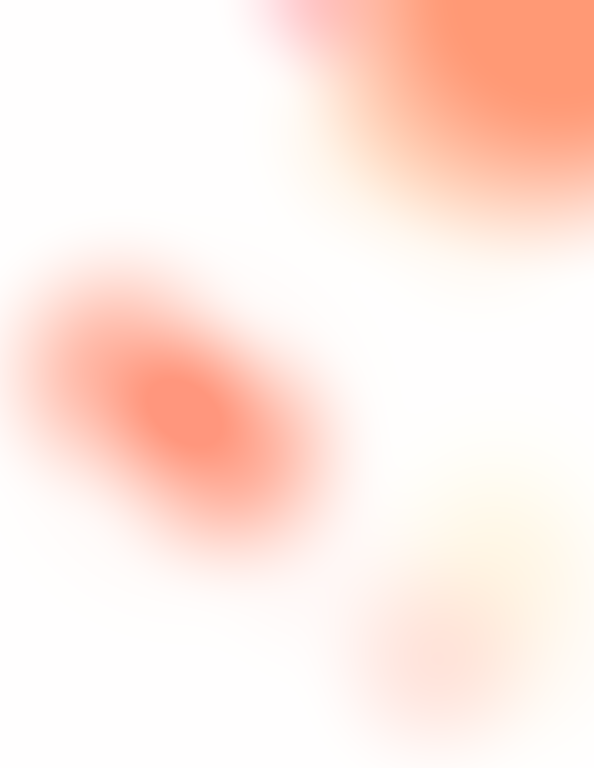
Give the GLSL for this background, as a WebGL 1 fragment shader.

```glsl
precision mediump float;
// Soft coral and peach glows on a near-white ground.
// Each glow is a compact round falloff; overlapping glows build the
// bean on the left, the warm corner at top right and the pale pool below.

uniform vec2 u_resolution;

const float ASPECT = 0.7734;   // width of the layout, in canvas heights

const vec3 PAPER  = vec3(1.0, 0.998, 0.996);
const vec3 CORAL  = vec3(1.0, 0.59, 0.49);
const vec3 ORANGE = vec3(1.0, 0.60, 0.46);
const vec3 PEACH  = vec3(1.0, 0.84, 0.67);
const vec3 PINK   = vec3(1.0, 0.62, 0.68);
const vec3 BLUSH  = vec3(1.0, 0.70, 0.66);
const vec3 APRICOT = vec3(1.0, 0.80, 0.55);
const vec3 CREAM  = vec3(1.0, 0.95, 0.75);

// Bell-shaped falloff: 1 at the centre, exactly 0 at the radius.
float glow(vec2 p, vec2 center, float radius) {
    vec2 d = (p - center) / radius;
    float k = max(1.0 - dot(d, d), 0.0);
    return k * k * k;
}

// Disc with a solid core and a wide blurred rim.
float softDisc(vec2 p, vec2 center, float core, float rim) {
    return 1.0 - smoothstep(core, rim, distance(p, center));
}

// Two lobes joined by a bright heart, inside a faint halo.
float bean(vec2 p) {
    float lobes = 0.68 * glow(p, vec2(0.150, 0.518), 0.229)
                + 0.75 * glow(p, vec2(0.299, 0.411), 0.224);
    float heart = 0.17 * glow(p, vec2(0.247, 0.490), 0.150);
    float halo = 0.11 * glow(p, vec2(0.247, 0.440), 0.340);
    return min(lobes + heart + halo, 1.0);
}

vec3 paintCorner(vec3 color, vec2 p) {
    color = mix(color, PEACH, 0.40 * glow(p, vec2(0.508, 0.831), 0.22));
    color = mix(color, PEACH, 0.25 * glow(p, vec2(0.625, 0.753), 0.22));
    color = mix(color, PINK, 0.50 * glow(p, vec2(0.417, 1.007), 0.156));
    return mix(color, ORANGE, softDisc(p, vec2(0.729, 1.013), 0.13, 0.391));
}

vec3 paintPool(vec3 color, vec2 p) {
    color = mix(color, CREAM, 0.20 * glow(p, vec2(0.651, 0.310), 0.22));
    color = mix(color, APRICOT, 0.18 * glow(p, vec2(0.638, 0.193), 0.26));
    color = mix(color, BLUSH, 0.08 * glow(p, vec2(0.417, 0.258), 0.20));
    return mix(color, BLUSH, 0.30 * glow(p, vec2(0.560, 0.134), 0.20));
}

void main() {
    vec2 p = gl_FragCoord.xy / u_resolution * vec2(ASPECT, 1.0);

    vec3 color = paintCorner(PAPER, p);
    color = paintPool(color, p);
    color = mix(color, CORAL, bean(p));

    gl_FragColor = vec4(color, 1.0);
}
```
